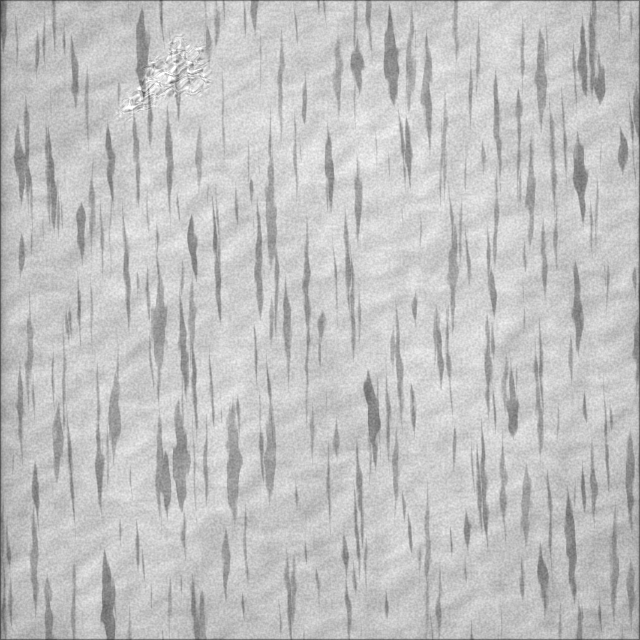
Write a WebGL 2 fragment shader that draws this texture.

```glsl
#version 300 es
precision highp float;

uniform vec2 u_resolution;
out vec4 fragColor;

vec2 hash2(vec2 p) {
    vec3 q = fract(p.xyx * vec3(0.1031, 0.1030, 0.0973));
    q += dot(q, q.yzx + 33.33);
    return fract((q.xx + q.yz) * q.zy);
}

float cornerSlope(vec2 corner, vec2 offset) {
    float angle = 6.2832 * hash2(corner).x;
    return dot(vec2(cos(angle), sin(angle)), offset);
}

float gradientNoise(vec2 p) {
    vec2 i = floor(p), f = p - i;
    vec2 u = f * f * f * (f * (f * 6.0 - 15.0) + 10.0);
    vec2 e = vec2(1.0, 0.0);
    return mix(mix(cornerSlope(i, f), cornerSlope(i + e, f - e), u.x),
               mix(cornerSlope(i + e.yx, f - e.yx), cornerSlope(i + 1.0, f - 1.0), u.x), u.y);
}

float fbm(vec2 p) {
    float sum = 0.0, amplitude = 1.0;
    for (int octave = 0; octave < 3; octave++) {
        sum += amplitude * gradientNoise(p);
        p = mat2(1.6, 1.2, -1.2, 1.6) * p + 17.0;
        amplitude *= 0.5;
    }
    return sum;
}

// Scattered upright spindles, one candidate per grid cell
float spindles(vec2 p, vec2 grid, float maxHalfWidth, float seed) {
    float shade = 0.0;
    float ragged = 1.0 + 0.8 * gradientNoise(p * vec2(130.0, 34.0) + seed);
    for (int j = -1; j <= 1; j++) {
        for (int i = -1; i <= 1; i++) {
            vec2 id = floor(p * grid) + vec2(i, j);
            vec2 place = hash2(id + seed);
            vec2 size = hash2(id + seed + 57.0);
            vec2 kind = hash2(id + seed + 131.0);
            if (kind.x > 0.84) continue;

            vec2 d = p - (id + place) / grid;
            float halfLength = mix(0.026, 0.115, pow(size.y, 1.4));
            d.x += d.y * mix(-0.02, 0.07, kind.y);
            d.x += 0.004 * gradientNoise(vec2(p.y * 15.0, dot(id, vec2(7.3, 3.1))));

            float along = clamp(0.5 + 0.5 * d.y / halfLength, 0.0, 1.0);
            float profile = max(sin(3.14159 * pow(along, mix(0.6, 1.6, place.x))), 0.0);
            float halfWidth = maxHalfWidth * mix(0.42, 1.0, size.x * size.x) * profile * ragged;
            halfWidth *= min(1.0, 0.15 + 13.0 * halfLength);
            float cover = 1.0 - smoothstep(halfWidth - 0.004, halfWidth + 0.0005, abs(d.x));
            cover *= smoothstep(0.0, 0.12, profile);
            shade = max(shade, cover * mix(0.7, 1.1, kind.y));
        }
    }
    return shade;
}

// Crumpled patch: a tapered blob filled with fine raised creases
float creases(vec2 p) {
    vec2 axis = vec2(-0.09, -0.065), d = p - vec2(0.285, 0.895);
    float h = clamp(dot(d, axis) / dot(axis, axis), 0.0, 1.0);
    float edge = length(d - axis * h) - mix(0.047, 0.014, h) + 0.02 * fbm(p * 45.0);
    float mask = 1.0 - smoothstep(-0.012, 0.006, edge);
    vec2 q = mat2(0.95, -0.3, 0.3, 0.95) * p * vec2(50.0, 95.0);
    q += 0.8 * gradientNoise(p * 60.0);
    float relief = abs(fbm(q)) - abs(fbm(q + vec2(-0.15, 0.3)));
    return mask * (0.02 + 0.5 * relief);
}

void main() {
    vec2 p = gl_FragCoord.xy / u_resolution;

    // Soft mottled ground, lit obliquely
    vec2 q = mat2(0.95, -0.3, 0.3, 0.95) * p * vec2(17.0, 29.0);
    q += 0.7 * gradientNoise(p * 14.0);
    float tone = 0.838 + 0.035 * fbm(q) + 0.06 * (fbm(q) - fbm(q + vec2(-0.2, 0.4)));
    tone += 0.06 * gradientNoise(p * 3.0 + 4.0) + 0.04 * gradientNoise(p * 7.0 + 31.0);
    vec2 fromCentre = p - vec2(0.54, 0.58);
    tone -= 0.24 * dot(fromCentre, fromCentre);

    // Broad, slender and hairline spindles
    float shade = max(spindles(p, vec2(15.0, 6.0), 0.0135, 11.0),
                      spindles(p, vec2(22.0, 7.0), 0.0085, 73.0));
    shade = max(shade, 0.85 * spindles(p, vec2(18.0, 6.0), 0.0075, 211.0));
    shade *= 1.0 + 0.35 * gradientNoise(p * vec2(70.0, 22.0) + 5.0);
    tone *= 1.0 - 0.31 * shade;

    tone += creases(p);

    // Fine grain
    tone += 0.085 * gradientNoise(p * 213.0) + 0.07 * gradientNoise(p * 321.0 + 9.0);

    // Darkened rim, heavier on the left
    vec2 rim = min(p, 1.0 - p);
    tone *= 1.0 - 0.4 * (1.0 - smoothstep(0.0005, 0.003, min(rim.x, rim.y)));
    tone *= 1.0 - 0.25 * exp(-p.x * 130.0) - 0.12 * exp(-(1.0 - p.x) * 160.0);

    fragColor = vec4(vec3(clamp(tone, 0.0, 1.0)), 1.0);
}
```
